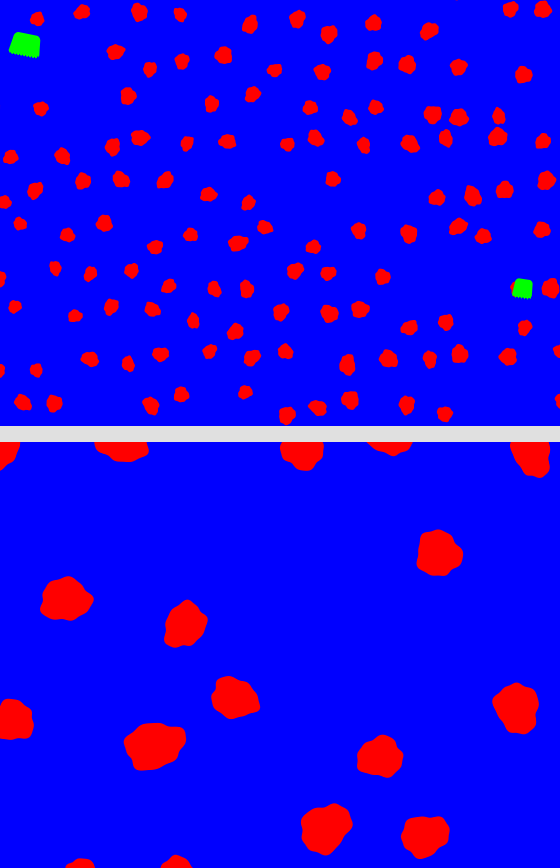
Top: the whole. Bottom: its middle third, enlarged.
Reproduce this pattern procedurally as a WebGL 2 fragment shader.

```glsl
#version 300 es
precision highp float;
// Scattered red rounded grains and two ragged green patches on flat blue.

#define CELL 0.1          // grid spacing, in canvas heights
#define JITTER 0.62       // share of a cell a grain may wander over
#define FILL 0.88         // share of cells that hold a grain
#define RADIUS 0.0182     // mean grain radius
#define SIZE_VARY 0.26    // spread of the radius
#define STRETCH 0.17      // largest elongation
#define WOBBLE 0.07       // unevenness of the outline
#define BLUE vec3(0.0, 0.0, 1.0)
#define RED vec3(1.0, 0.0, 0.0)
#define GREEN vec3(0.0, 1.0, 0.0)

uniform vec2 u_resolution;
out vec4 fragColor;

const float TAU = 6.2831853;

// Integer hash: four random values in 0..1 for a cell and a salt
vec4 hash4(ivec2 cell, int salt) {
    uvec4 v = uvec4(cell.x + 512, cell.y + 512, salt, cell.x * 7 + cell.y * 31 + 9999);
    v = v * 1664525u + 1013904223u;
    v += v.yzxy * v.wxyz;
    v ^= v >> 16u;
    v += v.yzxy * v.wxyz;
    v ^= v >> 16u;
    return vec4(v >> 8u) / 16777216.0;
}

mat2 rotation(float angle) {
    float c = cos(angle), s = sin(angle);
    return mat2(c, s, -s, c);
}

// Approximate distance to an uneven ellipse
float grainDistance(vec2 p, float radius, vec4 shape) {
    float stretch = 1.0 + STRETCH * shape.x;
    p = rotation(shape.y * TAU) * p * 1.0;
    p *= vec2(stretch, 1.0 / stretch);
    float angle = atan(p.y, p.x);
    float outline = sin(3.0 * angle + TAU * shape.z)
                  + 0.7 * sin(5.0 * angle + TAU * shape.w)
                  + 0.4 * sin(9.0 * angle + TAU * shape.x);
    return length(p) - radius * (1.0 + WOBBLE * outline);
}

// Nearest grain on a jittered grid with staggered rows
float grainField(vec2 p) {
    float nearest = 1.0;
    int row = int(floor(p.y / CELL));
    for (int j = -1; j <= 1; j++) {
        int y = row + j;
        float stagger = 0.5 * float(y & 1);
        int column = int(floor(p.x / CELL - stagger));
        for (int i = -1; i <= 1; i++) {
            ivec2 cell = ivec2(column + i, y);
            vec4 place = hash4(cell, 17);
            if (place.z > FILL) continue;
            vec2 center = vec2(cell) + vec2(stagger, 0.0) + 0.5 + JITTER * (place.xy - 0.5);
            float radius = RADIUS * (1.0 + SIZE_VARY * (place.w - 0.5));
            radius *= mix(0.94, 1.07, clamp(p.x, 0.0, 1.0));
            nearest = min(nearest, grainDistance(p - center * CELL, radius, hash4(cell, 43)));
        }
    }
    return nearest;
}

// Tilted rounded block with a finely toothed lower edge
float patchDistance(vec2 p, vec2 halfSize, float tilt) {
    float teeth = abs(fract(p.x / 0.007) - 0.5) * 0.008;
    p.y -= teeth * smoothstep(0.0, -halfSize.y, p.y);
    p = rotation(tilt) * p;
    p.x *= 1.0 + 4.0 * p.y;
    float corner = 0.4 * halfSize.y;
    vec2 q = abs(p) - halfSize + corner;
    return length(max(q, 0.0)) + min(max(q.x, q.y), 0.0) - corner;
}

// Coverage with an edge one pixel wide
float cover(float distanceToEdge) {
    return clamp(0.5 - distanceToEdge * u_resolution.y, 0.0, 1.0);
}

void main() {
    vec2 p = gl_FragCoord.xy / u_resolution.y;
    float right = u_resolution.x / u_resolution.y;

    vec3 color = mix(BLUE, RED, cover(grainField(p)));

    float patches = min(
        patchDistance(p - vec2(0.06, 0.894), vec2(0.034, 0.027), 0.2),
        patchDistance(p - vec2(right - 0.087, 0.322), vec2(0.022, 0.023), 0.15));
    color = mix(color, GREEN, cover(patches));

    fragColor = vec4(color, 1.0);
}
```
